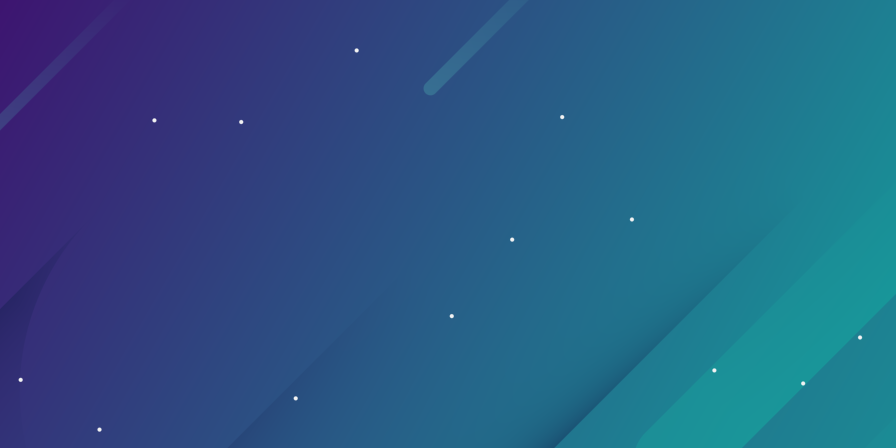
This background is drawn by a WebGL 2 fragment shader. Its source:

```glsl
#version 300 es
precision highp float;
// Purple to teal diagonal gradient with soft slanted bars, folded shadows and small dots.

uniform vec2 u_resolution;
out vec4 outColor;

const vec3 PURPLE = vec3(0.24, 0.08, 0.44);
const vec3 TEAL = vec3(0.08, 0.62, 0.61);
const vec3 SHADE = vec3(0.07, 0.12, 0.30);
const vec3 GLOW = vec3(0.28, 0.62, 0.66);
const vec3 MINT = vec3(0.10, 0.64, 0.62);
const vec3 DUSK = vec3(0.17, 0.34, 0.51);
const int DOT_COUNT = 13;

float hash(float n) {
    return fract(sin(n * 127.1) * 43758.5453);
}

// Smooth coverage of the inside of a signed distance
float fill(float dist, float aa) {
    return 1.0 - smoothstep(-aa, aa, dist);
}

// Endless bar with a round end at "start"; slant = (along, across)
float barDistance(vec2 slant, vec2 start, float radius) {
    vec2 d = slant - start;
    return length(vec2(min(d.x, 0.0), d.y)) - radius;
}

// Shadow with a hard edge at dist = 0, fading into dist > 0
float foldShadow(float dist, float width, float aa) {
    return fill(-dist, aa) * exp(-max(dist, 0.0) / width);
}

// One at "from", falling to zero at "to"
float fade(float value, float from, float to) {
    return clamp((to - value) / (to - from), 0.0, 1.0);
}

// Dots spread over jittered columns
float scatterDots(vec2 p, float aspect, float radius, float aa) {
    float cover = 0.0;
    for (int i = 0; i < DOT_COUNT; i++) {
        float n = float(i) + 1.0;
        float x = (n - 0.5 + 0.8 * (hash(n) - 0.5)) / float(DOT_COUNT);
        float y = mix(0.03, 0.97, hash(n + 31.7));
        cover = max(cover, fill(length(p - vec2(x * aspect, y)) - radius, aa));
    }
    return cover;
}

void main() {
    float aspect = u_resolution.x / u_resolution.y;
    float aa = 0.8 / u_resolution.y;
    vec2 p = gl_FragCoord.xy / u_resolution.y;
    vec2 down = vec2(p.x, 1.0 - p.y);
    vec2 slant = vec2(down.x - down.y, down.x + down.y) * 0.70711;

    // Base gradient
    vec2 axis = vec2(0.866, 0.5);
    float t = dot(down, axis) / dot(vec2(aspect, 1.0), axis);
    vec3 color = mix(PURPLE, TEAL, t);

    // Left fold, covered by a wide round-ended bar
    float outside = 1.0 - fill(barDistance(slant, vec2(-0.199, 1.035), 0.547), aa);
    float left = foldShadow(slant.y - 0.488, 0.10, aa) * fade(slant.x, -0.45, -0.17);
    color = mix(color, SHADE, 0.42 * left * outside);

    // Middle and right folds
    float middle = foldShadow(slant.y - 1.066, 0.09, aa) * fade(slant.x, -0.35, 0.22);
    color = mix(color, SHADE, 0.20 * middle);
    float right = foldShadow(1.582 - slant.y, 0.055, aa) * fade(slant.x, 0.15, 0.96);
    color = mix(color, SHADE, 0.45 * right);

    // Bright band and the darker corner beyond it
    float band = fill(barDistance(slant, vec2(0.335, 1.790), 0.0885), aa);
    color = mix(color, MINT, 0.42 * band * fade(slant.x, 0.5, 1.25));
    color = mix(color, DUSK, 0.30 * fill(1.878 - slant.y, aa));
    color = mix(color, MINT, 0.12 * fill(2.072 - slant.y, aa));

    // Thin glowing streaks
    float corner = fill(barDistance(slant, vec2(-0.5, 0.193), 0.013), aa);
    color = mix(color, GLOW, 0.26 * corner * fade(slant.x, -0.19, 0.22));
    float top = fill(barDistance(slant, vec2(0.540, 0.819), 0.0155), aa);
    color = mix(color, GLOW, 0.42 * top * fade(slant.x, 0.52, 1.0));

    // Dots
    color = mix(color, vec3(0.95), scatterDots(p, aspect, 0.0045, aa));
    outColor = vec4(color, 1.0);
}
```
